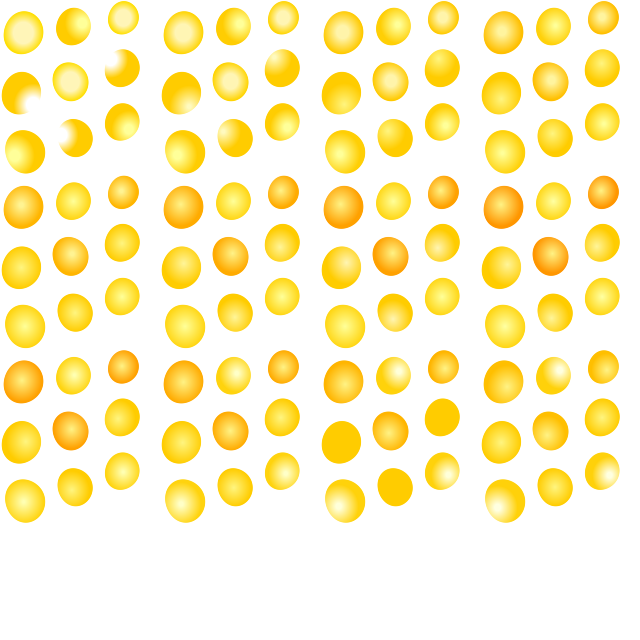
This pattern is drawn by a WebGL 1 fragment shader. Its source:

```glsl
precision highp float;
// Hand-cut yellow and orange discs, nine per tile, with highlights that drift from tile to tile.
uniform vec2 u_resolution;

const float TILES_ACROSS = 4.0;
const float TILES_DOWN = 3.0;
const vec2 TILE = vec2(0.25, 0.2728);
const float DISC_ASPECT = 0.925;
const float TILT_AMOUNT = 0.035;
const float WOBBLE = 0.014;
const vec3 PAPER = vec3(1.0);
const vec3 GOLD = vec3(1.0, 0.80, 0.0);

// Each matrix column describes one row of three discs, from the top.
const mat3 CENTER_X = mat3(0.0365, 0.1146, 0.1927,
                           0.0332, 0.1100, 0.1908,
                           0.0391, 0.1172, 0.1908);
const mat3 CENTER_Y = mat3(0.0514, 0.0417, 0.0280,
                           0.1458, 0.1276, 0.1068,
                           0.2370, 0.2155, 0.1908);
const mat3 RADIUS = mat3(0.0335, 0.0293, 0.0260,
                         0.0332, 0.0303, 0.0295,
                         0.0338, 0.0297, 0.0292);
const mat3 TILT = mat3(1.0, 1.0, 1.0, 1.0, -1.0, 1.0, -1.0, -1.0, 1.0);
const mat3 LIGHT_ANGLE = mat3(2.3, 0.35, 2.5, -0.72, 0.9, 2.5, 3.5, 2.95, -0.78);
const mat3 KIND = mat3(0.0, 1.0, 0.0, 2.0, 0.0, 2.0, 1.0, 2.0, 1.0);

vec2 direction(float angle) {
  return vec2(cos(angle), sin(angle));
}

// Outline radius relative to a plain ellipse.
float outline(vec2 p, float tilt) {
  float a = atan(p.y, p.x + 1e-5);
  return 1.0 + TILT_AMOUNT * tilt * sin(2.0 * a) + WOBBLE * cos(3.0 * a + 0.8 * tilt);
}

// Radial gradient with a flat core.
vec3 glow(vec2 p, vec2 light, float core, vec3 inner, vec3 rim) {
  float t = clamp((length(p - light) - core) / (1.0 - core), 0.0, 1.0);
  return mix(inner, rim, t);
}

// Centred glow whose rim deepens to orange.
vec3 amberDisc(vec2 p, float angle, float k) {
  vec3 rim = vec3(1.0, 0.59 + 0.04 * abs(k - 7.0), 0.0);
  vec3 inner = mix(vec3(1.0, 0.96, 0.72), vec3(1.0, 0.95, 0.52), smoothstep(0.0, 6.0, k));
  vec2 light = 0.04 * k * sin(0.35 * k) * direction(angle);
  return glow(p, light, 0.5 * max(1.0 - k / 5.0, 0.0), inner, rim);
}

// Off-centre glow that settles in the middle, then pales and leaves.
vec3 lemonDisc(vec2 p, float angle, float k) {
  float paleness = smoothstep(6.0, 11.0, k);
  float lift = smoothstep(0.0, 6.0, k) * (1.0 - 0.5 * paleness);
  vec3 rim = GOLD + lift * vec3(0.0, 0.04, 0.08);
  vec3 inner = vec3(1.0, 1.0, mix(0.6, 0.88, paleness));
  float shift = 0.55 * max(1.0 - k / 4.0, 0.0) + 0.48 * smoothstep(7.0, 11.0, k);
  float core = 0.25 * max(1.0 - k / 4.0, 0.0) + 0.15 * paleness;
  return glow(p, shift * direction(angle + 0.03 * k), core, inner, rim);
}

// White edge light that crosses the disc as it turns, fading out once.
vec3 goldDisc(vec2 p, float angle, float k) {
  float whiteness = max(1.0 - 0.5 * k, 0.0);
  float sheen = max(1.0 - abs(k - 6.0) / 2.0, 0.0);
  vec3 inner = vec3(1.0, 0.96 + 0.04 * whiteness, 0.5 + 0.5 * whiteness + 0.2 * sheen);
  inner = mix(GOLD, inner, min(abs(k - 10.0), 1.0));
  float shift = 0.82 * cos(0.4 * k) * max(1.0 - k * k / 90.0, 0.0);
  vec2 light = shift * direction(angle - 0.28 * k);
  return glow(p, light, 0.35 * whiteness * whiteness, inner, GOLD);
}

void main() {
  vec2 uv = gl_FragCoord.xy / u_resolution;
  float pixel = 1.0 / min(u_resolution.x, u_resolution.y);
  vec2 fromTop = vec2(uv.x, 1.0 - uv.y);
  vec2 tile = floor(fromTop / TILE);
  vec2 local = fromTop - tile * TILE;
  float k = tile.y * TILES_ACROSS + tile.x;
  vec3 color = PAPER;

  if (tile.y < TILES_DOWN) {
    for (int row = 0; row < 3; row++) {
      for (int col = 0; col < 3; col++) {
        float radius = RADIUS[row][col];
        vec2 p = local - vec2(CENTER_X[row][col], CENTER_Y[row][col]);
        p = vec2(p.x / DISC_ASPECT, -p.y) / radius;
        float edge = (length(p) - outline(p, TILT[row][col])) * radius;
        float cover = 1.0 - smoothstep(-0.6 * pixel, 0.6 * pixel, edge);

        float angle = LIGHT_ANGLE[row][col];
        float kind = KIND[row][col];
        vec3 fill = kind < 0.5 ? amberDisc(p, angle, k)
                  : kind < 1.5 ? lemonDisc(p, angle, k)
                  : goldDisc(p, angle, k);
        color = mix(color, fill, cover);
      }
    }
  }
  gl_FragColor = vec4(color, 1.0);
}
```
